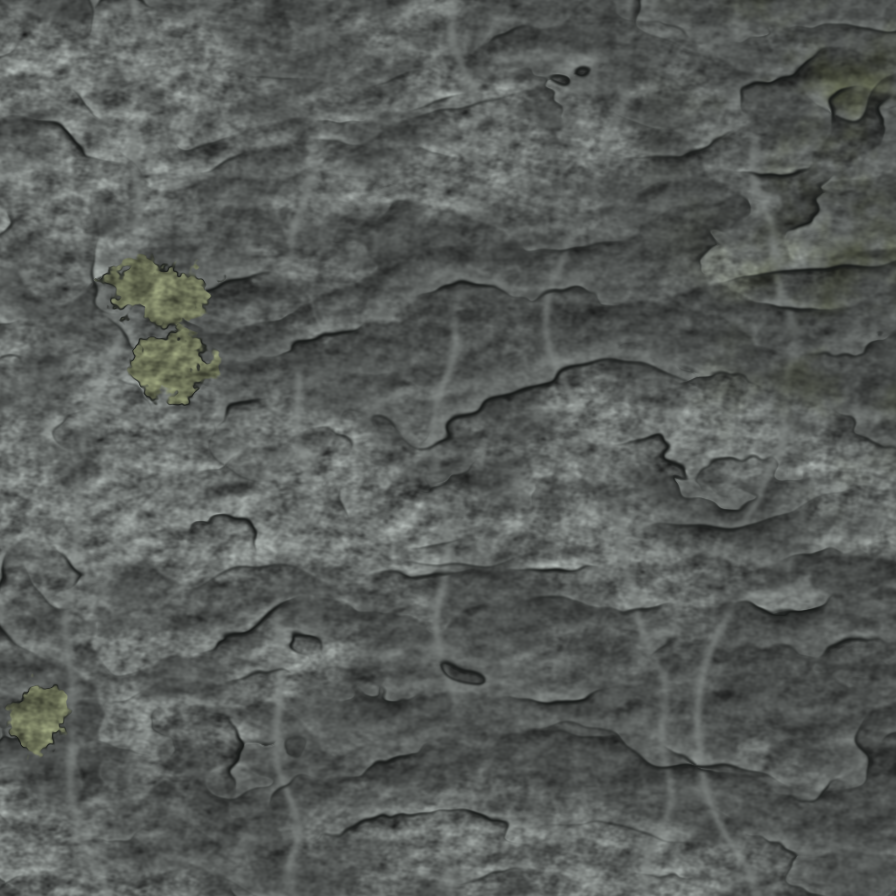
This texture is drawn by a Shadertoy shader. Its source:

```glsl
vec2 hash2(vec2 cell) {
    vec2 h = vec2(dot(cell, vec2(127.1, 311.7)), dot(cell, vec2(269.5, 183.3)));
    return fract(sin(h) * 43758.55) * 2.0 - 1.0;
}

float gradientNoise(vec2 p) {
    vec2 i = floor(p), f = p - i;
    vec2 u = f * f * f * (f * (f * 6.0 - 15.0) + 10.0);
    vec2 x = vec2(1.0, 0.0);
    float low = mix(dot(hash2(i), f), dot(hash2(i + x), f - x), u.x);
    float high = mix(dot(hash2(i + x.yx), f - x.yx), dot(hash2(i + 1.0), f - 1.0), u.x);
    return mix(low, high, u.y);
}

float fbm(vec2 p) {
    float sum = 0.0, amp = 0.5;
    for (int i = 0; i < 4; i++) {
        sum += amp * gradientNoise(p);
        p = mat2(1.9, 0.25, -0.25, 1.9) * p + 7.3;
        amp *= 0.7;
    }
    return sum;
}

// Height of the layered rock; each whole number is the rim of a ledge
float ledgeHeight(vec2 p, float scale) {
    float broken = 1.0 - smoothstep(0.0, 0.5, p.x);
    vec2 q = p * scale + scale * 9.0;
    q += 0.03 * vec2(gradientNoise(q * 5.0), gradientNoise(q * 5.0 + 31.0));
    return 6.5 * q.y
        + 2.3 * gradientNoise(q * vec2(2.3, 4.0))
        + 0.55 * gradientNoise(q * vec2(7.0, 13.0))
        + 0.16 * gradientNoise(q * vec2(25.0, 34.0))
        + 1.7 * broken * gradientNoise(q * 6.5 + 4.0);
}

void mainImage(out vec4 fragColor, in vec2 fragCoord) {
    vec2 p = fragCoord / iResolution.xy;
    vec2 e = vec2(0.002, 0.0);

    // Ledges at two sizes: pale lip on one side of the rim, shade and crack on the other
    float ledgeTone = 0.0, crack = 0.0, layer = 0.0;
    for (int j = 0; j < 2; j++) {
        float scale = 1.0 + 0.9 * float(j);
        float s = ledgeHeight(p, scale);
        vec2 slope = vec2(ledgeHeight(p + e, scale), ledgeHeight(p + e.yx, scale)) - s;
        float rim = floor(s + 0.5);
        float d = (s - rim) / max(length(slope) / e.x, 4.0);
        float fade = 1.0 - smoothstep(0.15, 0.5, abs(s - rim));
        float above = smoothstep(-0.003, 0.003, d);
        float strength = smoothstep(-0.05, 0.3, gradientNoise(p * vec2(4.5, 8.0) * scale + 50.0));
        float lip = above * exp(-abs(d) / 0.03);
        float shade = (1.0 - above) * exp(-abs(d) / 0.014);
        ledgeTone += fade * (0.15 * lip - 0.1 * shade) * (0.3 + 0.7 * strength);
        float width = 0.0013 + 0.0014 * strength;
        crack = max(crack, strength * exp(-d * d / (width * width)));
        layer += mix(hash2(vec2(rim - 1.0, scale)).x, hash2(vec2(rim, scale)).x, above);
    }

    // Smooth slate faces against coarse pale stone
    float patches = fbm(p * vec2(5.0, 8.0) + 12.0);
    float coarse = smoothstep(-0.12, 0.36, patches + 0.15 * layer + 0.28 * (0.5 - p.x));
    vec2 grainPos = p * vec2(24.0, 34.0);
    float grain = fbm(grainPos);
    float relief = grain - fbm(grainPos + vec2(0.15, -0.25));
    vec2 ridgePos = vec2(p.x, p.y - 0.12 * p.x) * vec2(8.0, 21.0);
    float ridges = fbm(ridgePos) - fbm(ridgePos + vec2(0.1, -0.35));
    float streaks = gradientNoise(vec2(p.x + 0.3 * p.y, p.y - 0.15 * p.x) * vec2(16.0, 80.0));
    float speckle = gradientNoise(p * vec2(105.0, 120.0)) + 0.6 * gradientNoise(p * 170.0 + 5.0);
    float tone = 0.29 + 0.145 * coarse + ledgeTone;
    tone += grain * mix(0.12, 0.3, coarse) + relief * mix(0.1, 0.26, coarse);
    tone += 0.13 * ridges + 0.04 * streaks + speckle * mix(0.065, 0.12, coarse);

    // Thin pale veins running down the face
    for (int i = 0; i < 5; i++) {
        float n = float(i);
        float x = 0.15 + 0.18 * n + 0.17 * gradientNoise(vec2(p.y * 2.6, n * 3.7 + 0.5))
            + 0.03 * gradientNoise(vec2(p.y * 11.0, n + 0.5));
        float d = (p.x - x) / 0.0055;
        float presence = smoothstep(-0.4, 0.1, gradientNoise(vec2(p.y * 7.0, n * 5.3)));
        tone = mix(tone, 0.5 + 0.15 * grain, 0.65 * presence * exp(-d * d));
    }
    vec3 color = tone * vec3(0.975, 1.015, 0.995);

    // Olive growth by the right edge
    float growth = smoothstep(0.68, 1.0, p.x) * smoothstep(0.35, 0.7, p.y);
    growth *= smoothstep(-0.1, 0.35, fbm(p * 9.0 + 3.0));
    color = mix(color, tone * vec3(0.82, 0.87, 0.62), 0.8 * growth);

    // Lichen chips with broken dark rims
    for (int i = 0; i < 3; i++) {
        float n = float(i);
        vec2 center = vec2(0.18 + 0.012 * n, 0.67 - 0.075 * n);
        center = mix(center, vec2(0.045, 0.2), step(1.5, n));
        vec2 q = (p - center) / vec2(0.056 - 0.013 * n, 0.034);
        float d = (length(q) - 1.0 + 1.6 * fbm(p * 22.0 + n * 8.0)) * 0.034;
        float inside = 1.0 - smoothstep(-0.003, 0.003, d);
        float chipTone = 0.43 + 0.3 * grain + 0.25 * relief + 0.1 * speckle;
        color = mix(color, chipTone * vec3(0.99, 1.04, 0.8), inside);
        crack *= 1.0 - inside;
        float broken = smoothstep(-0.2, 0.2, gradientNoise(p * 30.0));
        crack = max(crack, 0.85 * broken * exp(-d * d / 0.000006));
    }

    color = mix(color, vec3(0.08, 0.09, 0.085), 0.88 * crack);
    fragColor = vec4(clamp(color, 0.05, 0.75), 1.0);
}
```
